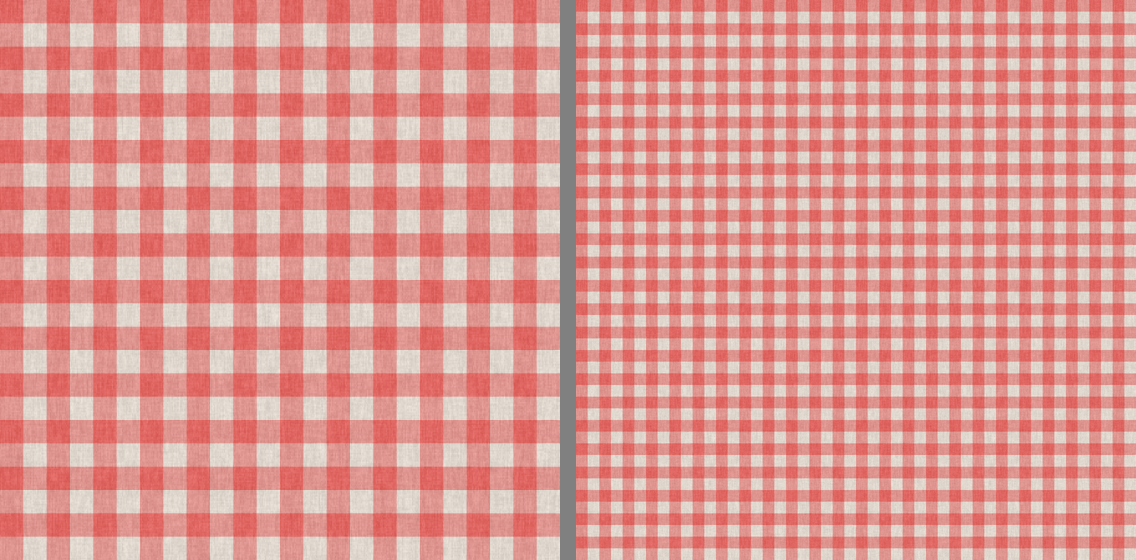
Left: one tile. Right: repeated 2 by 2.
Write a WebGL 1 fragment shader that draws this texture.

```glsl
precision highp float;
uniform vec2 u_resolution;

float hash(vec2 p) {
  vec3 q = fract(vec3(p.xyx) * vec3(0.1031, 0.1030, 0.0973));
  q += dot(q, q.yzx + 33.33);
  return fract((q.x + q.y) * q.z);
}

// Value noise that wraps after a whole number of cells, centred on zero
float noise(vec2 uv, vec2 cells) {
  vec2 p = uv * cells;
  vec2 i = floor(p);
  vec2 f = fract(p);
  f = f * f * (3.0 - 2.0 * f);
  vec2 a = mod(i, cells);
  vec2 b = mod(i + 1.0, cells);
  float low = mix(hash(a), hash(vec2(b.x, a.y)), f.x);
  float high = mix(hash(vec2(a.x, b.y)), hash(b), f.x);
  return mix(low, high, f.y) - 0.5;
}

// Half-period stripes with edges one pixel soft
vec2 stripes(vec2 uv, float repeats) {
  vec2 fromCentre = abs(fract(uv * repeats + vec2(0.25, -0.25)) - 0.5);
  return clamp((0.25 - fromCentre) * u_resolution / repeats + 0.5, 0.0, 1.0);
}

void main() {
  vec2 uv = gl_FragCoord.xy / u_resolution;

  // Gingham: warp and weft bands overlap into three tones
  vec3 linen = vec3(0.875, 0.843, 0.808);
  vec3 pink = vec3(0.872, 0.582, 0.560);
  vec3 red = vec3(0.876, 0.400, 0.384);
  vec2 band = stripes(uv, 12.0);
  vec3 color = mix(mix(linen, pink, band.x), mix(pink, red, band.x), band.y);

  // Uneven yarns, longer along the warp, over a fine grain
  float warp = noise(uv, vec2(384.0, 48.0));
  float weft = noise(uv + 0.37, vec2(60.0, 384.0));
  float grain = noise(uv + 0.71, vec2(450.0, 320.0));
  float mottle = noise(uv + 0.19, vec2(72.0));
  float weave = 0.055 * warp + 0.03 * weft + 0.05 * grain + 0.015 * mottle;

  // Dye takes unevenly, so green and blue vary a little more in dyed yarn
  float dyed = 0.5 * (band.x + band.y);
  color += weave * mix(vec3(1.0), vec3(0.75, 1.15, 1.15), dyed);
  gl_FragColor = vec4(color, 1.0);
}
```
